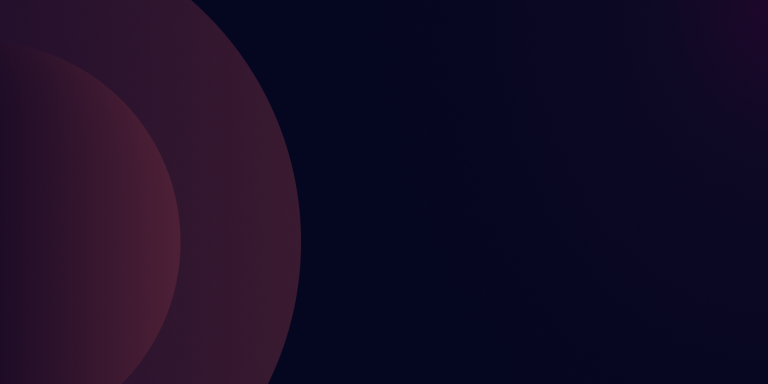
A Shadertoy shader for this background:

```glsl
#define DISC_CENTER vec2(-0.052, 0.370)
#define OUTER_RADIUS 0.836
#define INNER_RADIUS 0.522
#define NIGHT vec3(0.020, 0.024, 0.125)
#define HAZE vec3(0.058, 0.036, 0.148)
#define CORNER_GLOW vec3(0.115, 0.030, 0.165)
#define RING_DARK vec3(0.140, 0.060, 0.172)
#define RING_LIGHT vec3(0.225, 0.102, 0.190)
#define CORE_DARK vec3(0.115, 0.045, 0.150)
#define CORE_LIGHT vec3(0.305, 0.126, 0.212)
#define RIM_LIFT 0.14

// Smooth coverage of a disc, given the distance to its center
float discMask(float dist, float radius, float pixel) {
    return 1.0 - smoothstep(-pixel, pixel, dist - radius);
}

// Night sky with a violet glow spreading from the upper right corner
vec3 background(vec2 p, float aspect) {
    float d = length((p - vec2(aspect + 0.04, 1.0)) * vec2(1.0, 0.8));
    vec3 color = mix(HAZE, NIGHT, smoothstep(0.1, 1.15, d));
    return mix(CORNER_GLOW, color, smoothstep(0.0, 0.36, d));
}

// Fine noise that hides banding in the dark gradients
float grain(vec2 p) {
    return fract(sin(dot(p, vec2(12.9898, 78.233))) * 43758.5) - 0.5;
}

void mainImage(out vec4 fragColor, in vec2 fragCoord) {
    // Height is one unit, the origin is at the lower left
    vec2 p = fragCoord / iResolution.y;
    float aspect = iResolution.x / iResolution.y;
    float pixel = 0.75 / iResolution.y;
    float dist = length(p - DISC_CENTER);

    vec3 color = background(p, aspect);

    // Wide outer disc, brighter to the right
    float ringShade = clamp(p.x / (OUTER_RADIUS + DISC_CENTER.x), 0.0, 1.0);
    vec3 ring = mix(RING_DARK, RING_LIGHT, ringShade);
    color = mix(color, ring, discMask(dist, OUTER_RADIUS, pixel));

    // Inner disc, with a faint lift toward its upper rim
    float rim = pow(min(dist / INNER_RADIUS, 1.0), 6.0);
    float lift = RIM_LIFT * rim * smoothstep(0.4, 0.9, p.y);
    float coreShade = p.x / (INNER_RADIUS + DISC_CENTER.x) + lift;
    vec3 core = mix(CORE_DARK, CORE_LIGHT, clamp(coreShade, 0.0, 1.0));
    color = mix(color, core, discMask(dist, INNER_RADIUS, pixel));

    color += grain(p) / 255.0;
    fragColor = vec4(color, 1.0);
}
```
